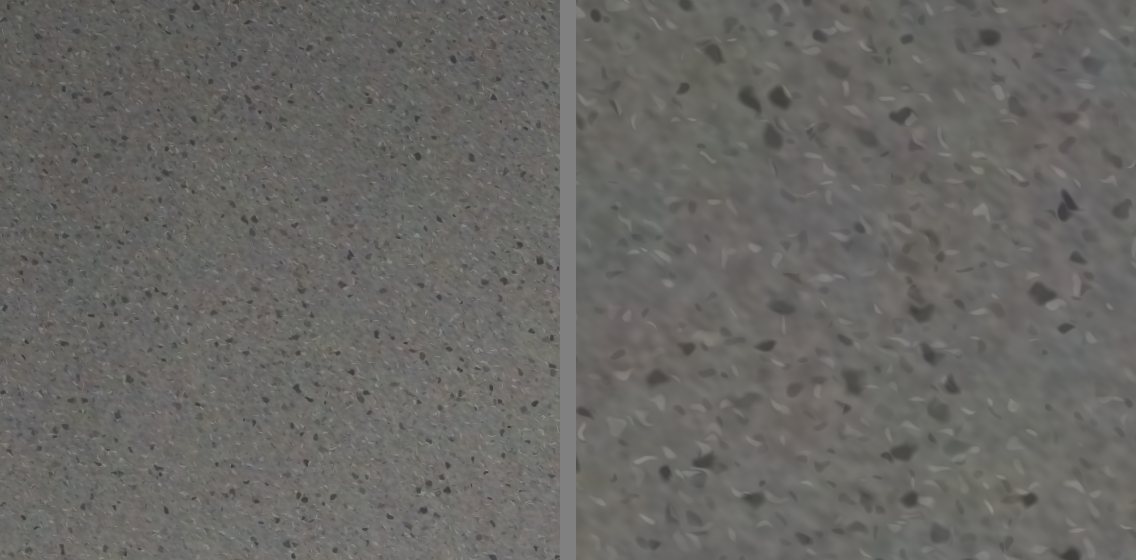
Left: the whole. Right: its middle third, enlarged.
A WebGL 2 fragment shader for this texture:

```glsl
#version 300 es
precision highp float;

uniform vec2 u_resolution;
out vec4 fragColor;

const vec3 STONE_TINT = vec3(1.012, 1.0, 0.972);
const float GRAIN_ANGLE = -0.6;

float hash(vec2 p) {
    return fract(sin(dot(p, vec2(127.1, 311.7))) * 43758.5453);
}

vec2 hash2(vec2 p) {
    return vec2(hash(p), hash(p + 57.3));
}

mat2 rotation(float angle) {
    float c = cos(angle);
    float s = sin(angle);
    return mat2(c, -s, s, c);
}

float valueNoise(vec2 p) {
    vec2 cell = floor(p);
    vec2 f = fract(p);
    f = f * f * (3.0 - 2.0 * f);
    float low = mix(hash(cell), hash(cell + vec2(1.0, 0.0)), f.x);
    float high = mix(hash(cell + vec2(0.0, 1.0)), hash(cell + vec2(1.0, 1.0)), f.x);
    return mix(low, high, f.y);
}

float centeredNoise(vec2 p) {
    return valueNoise(p) - 0.5;
}

// Scattered soft ellipses, one candidate per cell; radii are in cell units.
float flecks(vec2 uv, float cells, float density, vec2 radii, float seed) {
    vec2 p = uv * cells;
    vec2 home = floor(p);
    float coverage = 0.0;
    for (int y = -1; y <= 1; y++) {
        for (int x = -1; x <= 1; x++) {
            vec2 cell = home + vec2(x, y);
            vec2 key = cell + seed;
            float present = step(hash(key + 11.7), density);
            float size = mix(0.65, 1.35, hash(key + 23.1));
            float turn = GRAIN_ANGLE + 1.5 * (hash(key + 37.9) - 0.5);
            vec2 offset = rotation(turn) * (p - cell - hash2(key));
            float d = length(offset / (radii * size));
            float strength = mix(0.3, 1.0, hash(key + 71.3));
            coverage = max(coverage, present * strength * (1.0 - smoothstep(0.45, 1.3, d)));
        }
    }
    return coverage;
}

void main() {
    vec2 uv = gl_FragCoord.xy / min(u_resolution.x, u_resolution.y);
    vec2 grainUv = rotation(GRAIN_ANGLE) * uv;

    // Uneven light, brighter towards the lower right
    float tone = 0.405 + 0.075 * (0.5 - uv.y) + 0.035 * (uv.x - 0.5);
    tone += 0.016 * centeredNoise(uv * 7.0 + 3.0);

    // Fine mottling, slightly stretched along the grain
    tone += 0.055 * centeredNoise(grainUv * vec2(95.0, 150.0) + 40.0);
    tone += 0.045 * centeredNoise(grainUv * vec2(170.0, 250.0) + 90.0);

    // Ragged outlines for the mineral flecks
    vec2 warp = vec2(centeredNoise(uv * 130.0), centeredNoise(uv * 130.0 + 61.0));
    vec2 fleckUv = uv + 0.007 * warp;
    float cluster = mix(0.6, 1.4, valueNoise(uv * 13.0 + 19.0));

    float darkGrains = flecks(fleckUv, 44.0, 0.28 * cluster, vec2(0.27, 0.19), 5.0);
    float smallGrains = flecks(fleckUv, 82.0, 0.4 * cluster, vec2(0.34, 0.21), 130.0);
    float paleChips = flecks(fleckUv, 78.0, 0.4 * cluster, vec2(0.38, 0.16), 260.0);

    tone += 0.095 * paleChips;
    tone -= 0.07 * smallGrains * (1.0 - 0.6 * paleChips);
    tone = mix(tone, 0.2, 0.8 * darkGrains);

    // Faint warm, green and violet patches
    vec3 color = tone * STONE_TINT;
    float warmth = centeredNoise(uv * 24.0 + 7.0) + 0.6 * centeredNoise(uv * 60.0 + 15.0);
    float greenness = centeredNoise(uv * 19.0 + 33.0) + 0.6 * centeredNoise(uv * 50.0 + 81.0);
    color += 0.016 * warmth * vec3(1.0, 0.0, -1.0);
    color += 0.012 * greenness * vec3(-0.5, 1.0, -0.5);

    fragColor = vec4(clamp(color, 0.0, 1.0), 1.0);
}
```
